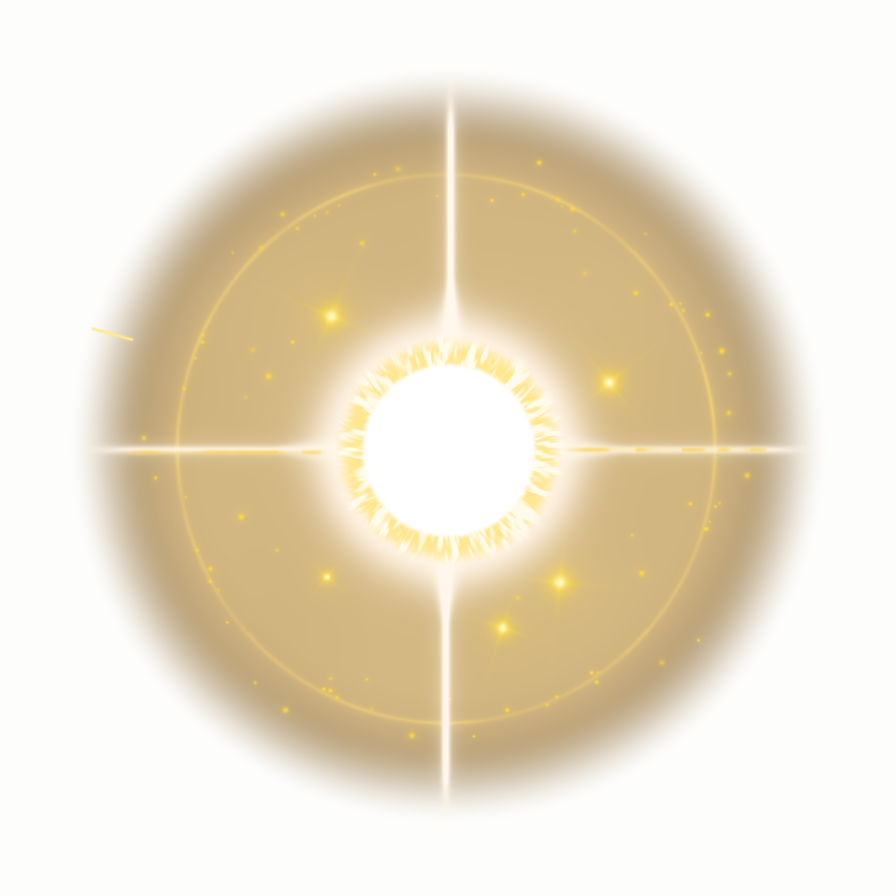
A three.js fragment shader for this background:

```glsl
// A white-hot orb with a golden corona, crossed light beams and sparks on a soft tan disk.
varying vec2 vUv;

const vec3 PAPER = vec3(0.992, 0.992, 0.988);
const vec3 TAN = vec3(0.82, 0.71, 0.50);
const vec3 UMBER = vec3(0.70, 0.61, 0.465);
const vec3 GOLD = vec3(0.99, 0.85, 0.24);
const vec3 CREAM = vec3(1.0, 0.95, 0.89);
const vec2 CENTER = vec2(0.501, 0.497);

float hash(vec2 p) {
  return fract(sin(dot(p, vec2(127.1, 311.7))) * 43758.545);
}

float noise(vec2 p) {
  vec2 i = floor(p);
  vec2 f = fract(p);
  f = f * f * (3.0 - 2.0 * f);
  float low = mix(hash(i), hash(i + vec2(1.0, 0.0)), f.x);
  float high = mix(hash(i + vec2(0.0, 1.0)), hash(i + 1.0), f.x);
  return mix(low, high, f.y);
}

float bell(float d, float width) {
  return exp(-d * d / (width * width));
}

float segment(vec2 p, vec2 a, vec2 b) {
  vec2 ab = b - a;
  return length(p - a - ab * clamp(dot(p - a, ab) / dot(ab, ab), 0.0, 1.0));
}

// Beam leaving the orb: broad at its root, faded at its tip.
float beam(float along, float across, float width) {
  float flare = width * (1.0 + 2.0 * (1.0 - smoothstep(0.12, 0.20, along)));
  float reach = step(0.0, along) * (1.0 - smoothstep(0.35, 0.43, along));
  return reach * (bell(across, flare) + 0.22 * bell(across, flare * 3.0));
}

// Broken golden streak inside a beam.
float dashes(float along, float across, float seed) {
  float reach = smoothstep(0.12, 0.16, along) * (1.0 - smoothstep(0.34, 0.37, along));
  float dash = smoothstep(0.35, 0.6, noise(vec2(along * 75.0, seed)));
  return reach * (0.3 + 0.7 * dash) * bell(across, 0.0028);
}

// Glowing star with faint slanted rays.
vec3 addStar(vec3 color, vec2 p, float size, float tilt) {
  float d = length(p);
  vec2 q = mat2(cos(tilt), sin(tilt), -sin(tilt), cos(tilt)) * p;
  float rays = bell(q.x, size * 0.5) + bell(q.y, size * 0.5);
  float glow = 0.6 * bell(d, size * 2.6) + 0.28 * exp(-d / (size * 4.0));
  color = mix(color, GOLD, clamp(glow + 0.25 * rays * exp(-d / (size * 5.0)), 0.0, 1.0));
  return mix(color, vec3(1.0, 0.99, 0.78), bell(d, size));
}

// Small sparks: loose ones over the disk, then tight clusters on the ring.
float sparks(vec2 p) {
  float light = 0.0;
  for (int i = 0; i < 76; i++) {
    float k = float(i);
    float angle = k * 2.39996;
    float radius = 0.17 + 0.18 * sqrt(hash(vec2(k, 3.0)));
    float size = mix(0.0013, 0.0032, hash(vec2(k, 5.0)));
    if (i >= 44) {
      angle = floor(mod(k, 8.0)) * 0.785 + 0.45 + 0.3 * (hash(vec2(k, 7.0)) - 0.5);
      radius = 0.303 + 0.012 * (hash(vec2(k, 9.0)) - 0.5);
      size *= 0.8;
    }
    float d = length(p - radius * vec2(cos(angle), sin(angle)));
    light += (0.4 + 0.6 * hash(vec2(k, 11.0))) * (bell(d, size) + 0.12 * bell(d, size * 3.0));
  }
  return min(light, 1.0);
}

void main() {
  vec2 p = vUv - CENTER;
  float r = length(p);
  vec2 dir = p / max(r, 0.0001);

  // Soft disk, darker toward its rim
  float rim = length(vUv - vec2(0.5, 0.503));
  vec3 disk = mix(TAN, UMBER, smoothstep(0.27, 0.39, rim));
  disk += 0.018 * (noise(vUv * 9.0) - 0.5);

  // Thin ring with uneven brightness
  float ringGap = length((vUv - vec2(0.498, 0.499)) / vec2(0.99, 1.01)) - 0.303;
  float ringLight = 0.25 + 0.4 * noise(dir * 5.0 + 8.0);
  float ring = ringLight * (bell(ringGap, 0.0025) + 0.3 * bell(ringGap, 0.009));
  disk = mix(disk, vec3(0.95, 0.82, 0.46), ring);
  disk = mix(disk, GOLD, sparks(p));

  // Main stars and a short streak
  disk = addStar(disk, vUv - vec2(0.370, 0.647), 0.0060, 0.4);
  disk = addStar(disk, vUv - vec2(0.680, 0.573), 0.0055, 0.9);
  disk = addStar(disk, vUv - vec2(0.625, 0.350), 0.0060, 0.1);
  disk = addStar(disk, vUv - vec2(0.561, 0.299), 0.0048, 0.3);
  disk = addStar(disk, vUv - vec2(0.365, 0.356), 0.0030, 0.7);
  vec3 color = mix(PAPER, disk, 1.0 - smoothstep(0.335, 0.425, rim));
  float streak = segment(vUv, vec2(0.104, 0.633), vec2(0.147, 0.621));
  color = mix(color, vec3(1.0, 0.92, 0.55), bell(streak, 0.0018));

  // Halo and crossed beams
  float halo = bell(max(r - 0.122, 0.0), 0.035) * 0.8 + 0.2 * exp(-max(r - 0.12, 0.0) / 0.06);
  color = mix(color, CREAM, halo);
  float upright = beam(p.y, vUv.x - 0.503, 0.0048) + beam(-p.y, vUv.x - 0.4975, 0.0048);
  float level = beam(abs(p.x), vUv.y - 0.498, 0.0045);
  color = mix(color, vec3(1.0, 0.97, 0.92), min(upright + level * 0.75, 1.0));
  float gilt = dashes(-p.x, vUv.y - 0.495, 2.5) + dashes(p.x, vUv.y - 0.498, 7.5);
  color = mix(color, vec3(0.98, 0.82, 0.34), 0.75 * gilt);

  // Ragged golden corona and white core
  float flame = noise(dir * 17.0 + r * 35.0) * 0.6 + noise(dir * 38.0 - r * 60.0) * 0.4;
  float outer = 0.113 + 0.020 * flame;
  float corona = 1.0 - smoothstep(outer - 0.010, outer + 0.008, r);
  vec3 fire = mix(vec3(1.0, 0.90, 0.53), vec3(1.0, 0.99, 0.93), smoothstep(0.35, 0.68, flame));
  color = mix(color, fire, corona * 0.9);
  float core = 1.0 - smoothstep(0.092, 0.099, r + 0.006 * (flame - 0.5));
  color = mix(color, vec3(1.0), core);
  gl_FragColor = vec4(color, 1.0);
}
```
